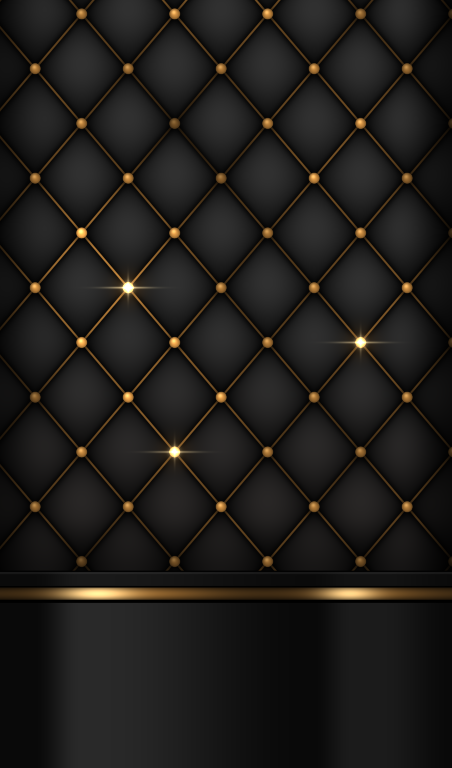
Write a WebGL 1 fragment shader that draws this pattern.

```glsl
precision highp float;
// Black quilted leather with gold seams and studs above a glossy panel with a gold trim.
uniform vec2 u_resolution;

const float ASPECT = 0.591;
const vec2 HALF_CELL = vec2(0.0608, 0.0713);
const vec2 STUD_ORIGIN = vec2(0.1068, 0.2689);
const float QUILT_BASE = 0.257;
const vec3 GOLD = vec3(0.80, 0.55, 0.25);
const vec3 CREAM = vec3(1.0, 0.91, 0.68);

float bell(float x, float center, float width) {
  float t = (x - center) / width;
  return exp(-t * t);
}

// Soft-edged horizontal strip between two heights
float strip(float y, float low, float high, float aa) {
  return smoothstep(low - aa, low + aa, y) * (1.0 - smoothstep(high - aa, high + aa, y));
}

vec2 studPosition(vec2 index) {
  return STUD_ORIGIN + index * HALF_CELL;
}

// Padded diamond: bright in the middle, dark towards its seams
vec3 leather(vec2 cell, vec2 p) {
  vec2 ramp = 4.0 * cell * (1.0 - cell);
  float puff = pow(ramp.x * ramp.y, 0.65);
  float lift = 1.0 + 0.25 * (cell.x - cell.y);
  float level = mix(0.115, 0.155, smoothstep(0.3, 0.65, p.y));
  vec3 tint = mix(vec3(1.04, 0.98, 0.96), vec3(1.0), smoothstep(0.3, 0.6, p.y));
  return tint * (0.033 + level * puff * lift);
}

// Slow change of metal brightness over the wall
float metalLight(vec2 p) {
  float wave = 0.62 + 0.12 * sin(p.x * 17.0 + p.y * 9.0) + 0.08 * sin(p.y * 23.0 - p.x * 11.0);
  float glow = 0.45 * bell(length(p - vec2(0.15, 0.62)), 0.0, 0.13);
  float shade = 0.3 * bell(length(p - vec2(0.29, 0.80)), 0.0, 0.09);
  return wave + glow - shade;
}

vec3 addSeams(vec3 base, vec2 lattice, float light, float aa) {
  vec2 gap = abs(fract(lattice + 0.5) - 0.5) * 2.0 / length(1.0 / HALF_CELL);
  float d = min(gap.x, gap.y);
  vec3 color = base * (1.0 - 0.6 * bell(d, 0.0, 0.005));
  float line = 1.0 - smoothstep(0.0013 - aa, 0.0013 + aa, d);
  return mix(color, GOLD * light * 0.85, line * 0.85);
}

vec3 addStud(vec3 base, vec2 offset, float light, float aa) {
  const float RADIUS = 0.0073;
  float d = length(offset);
  vec3 color = base * (1.0 - 0.65 * bell(length(offset + vec2(0.0, 0.002)), 0.0, 0.011));
  float dome = sqrt(max(0.0, 1.0 - d * d / (RADIUS * RADIUS)));
  float shine = bell(length(offset - vec2(-0.0012, 0.0022)), 0.0, 0.003);
  vec3 metal = GOLD * (0.35 + 0.75 * dome) * (light + 0.2) + CREAM * shine * 0.4 * light;
  return mix(color, metal, 1.0 - smoothstep(RADIUS - aa, RADIUS + aa, d));
}

// Hot core, warm halo and a long horizontal flare
vec3 sparkle(vec2 offset, float power) {
  float core = bell(length(offset), 0.0, 0.0065);
  float halo = 0.25 * bell(length(offset), 0.0, 0.02);
  float flare = 0.55 * bell(offset.y, 0.0, 0.0014) * bell(offset.x, 0.0, 0.03);
  float spike = 0.4 * bell(offset.x, 0.0, 0.0014) * bell(offset.y, 0.0, 0.014);
  return power * (CREAM * (core + flare + spike) + GOLD * halo);
}

vec3 quilt(vec2 p, float aa) {
  vec2 q = (p - STUD_ORIGIN) / HALF_CELL;
  vec2 lattice = 0.5 * vec2(q.x + q.y, q.x - q.y);
  vec2 local = lattice - floor(lattice + 0.5);
  vec2 offset = vec2(local.x + local.y, local.x - local.y) * HALF_CELL;
  float light = metalLight(p);
  vec3 color = addSeams(leather(fract(lattice), p), lattice, light, aa);
  color = addStud(color, offset, light, aa);
  float sides = smoothstep(-0.03, 0.09, p.x) * (1.0 - smoothstep(0.51, 0.6, p.x));
  color *= mix(0.3, 1.0, sides) * mix(0.6, 1.0, smoothstep(QUILT_BASE, 0.33, p.y));
  color += sparkle(p - studPosition(vec2(1.0, 5.0)), 1.0);
  color += sparkle(p - studPosition(vec2(6.0, 4.0)), 0.8);
  return color + sparkle(p - studPosition(vec2(2.0, 2.0)), 0.75);
}

// Broad vertical reflections on the lower panel
float panelGloss(float x) {
  float left = smoothstep(0.045, 0.105, x) * (1.0 - smoothstep(0.13, 0.40, x));
  float right = smoothstep(0.41, 0.46, x) * (1.0 - smoothstep(0.50, 0.59, x));
  return 0.035 + 0.125 * left + 0.07 * right;
}

vec3 goldTrim(float x, float height) {
  float gleam = bell(x, 0.125, 0.045) + 0.85 * bell(x, 0.456, 0.035);
  float soft = 0.4 * bell(x, 0.18, 0.10) + 0.3 * bell(x, 0.48, 0.08);
  vec3 metal = GOLD * (0.24 + soft) + CREAM * gleam * 0.65;
  return metal * (0.5 + 0.6 * sin(3.1416 * clamp(height, 0.0, 1.0)));
}

void main() {
  vec2 p = gl_FragCoord.xy / u_resolution * vec2(ASPECT, 1.0);
  float aa = 0.7 / u_resolution.y;
  float gloss = panelGloss(p.x);

  // Panel, ledge and trim, stacked from the bottom
  vec3 base = vec3(gloss) * strip(p.y, -1.0, 0.215, aa);
  base += vec3(0.025 + 0.45 * gloss) * strip(p.y, 0.237, 0.255, aa);
  base += vec3(0.07) * bell(p.y, 0.254, 0.0013);
  base = mix(base, goldTrim(p.x, (p.y - 0.219) / 0.016), strip(p.y, 0.219, 0.235, aa));

  float wall = smoothstep(QUILT_BASE - aa, QUILT_BASE + aa, p.y);
  gl_FragColor = vec4(mix(base, quilt(p, aa), wall), 1.0);
}
```
